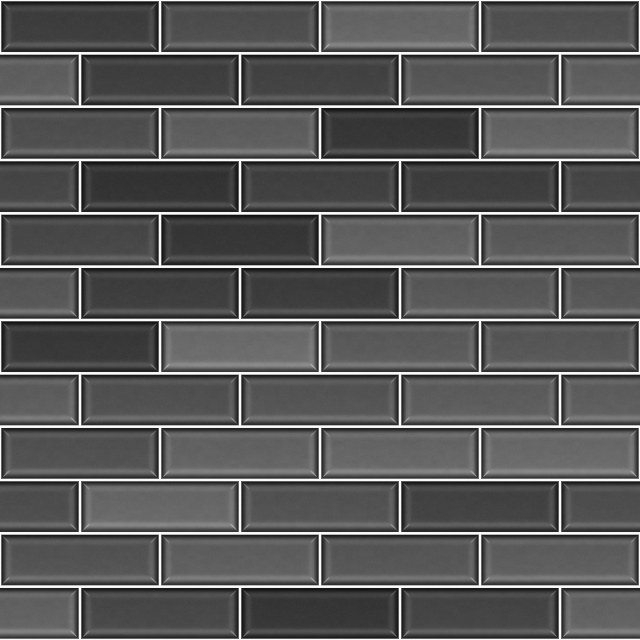
Reproduce this pattern procedurally as a three.js fragment shader.

```glsl
// Glossy bevelled grey wall tiles in running bond with thin white grout.
varying vec2 vUv;

float hash(vec2 p) {
  vec3 q = fract(vec3(p.xyx) * 0.1031);
  q += dot(q, q.yzx + 33.33);
  return fract((q.x + q.y) * q.z);
}

float noise(vec2 p) {
  vec2 i = floor(p), f = fract(p);
  f = f * f * (3.0 - 2.0 * f);
  return mix(mix(hash(i), hash(i + vec2(1.0, 0.0)), f.x),
             mix(hash(i + vec2(0.0, 1.0)), hash(i + vec2(1.0, 1.0)), f.x), f.y);
}

// Bell curve of the given width around zero
float bell(float x, float width) {
  return exp(-x * x / (width * width));
}

void main() {
  // Four tiles across, twelve rows; even rows shift by half a tile
  vec2 grid = vUv * vec2(4.0, 12.0);
  float row = floor(grid.y);
  grid.x += 0.5 * (1.0 - mod(row, 2.0));
  vec2 tile = vec2(mod(floor(grid.x), 4.0), row);

  // Position from the tile centre and distances inward from its sides
  vec2 p = (fract(grid) - 0.5) / vec2(4.0, 12.0);
  vec2 inset = vec2(0.125, 1.0 / 24.0) - 0.0021 - abs(p);
  float edge = min(inset.x, inset.y);

  // Which bevel faces this point: 1 on the ends, 0 on top and bottom
  float onEnd = smoothstep(-0.001, 0.001, inset.y - inset.x);
  float onBottom = (1.0 - onEnd) * step(p.y, 0.0);
  float onTop = (1.0 - onEnd) * step(0.0, p.y);

  // Face tone, a little lighter towards the bottom, with faint mottling
  float tone = mix(0.2, 0.43, hash(tile + vec2(7.0, 3.0)));
  float shade = tone * (1.0 - 1.6 * p.y);
  shade *= 0.98 + 0.04 * noise(vUv * vec2(90.0, 140.0));
  shade += 0.012 * (hash(floor(vUv * 512.0)) - 0.5);

  // Bevel: dark rim rising to a soft bright ridge
  float rise = smoothstep(-0.001, 0.0095, edge);
  float rim = 0.22 * onTop + 0.3 * onEnd + 0.4 * onBottom;
  shade *= mix(rim, 1.0, rise);
  float ridge = 0.05 * onTop + 0.06 * onEnd + 0.1 * onBottom;
  shade += ridge * bell(edge - 0.0115, 0.0045);

  // Mitred corners catch the light along their diagonals
  float mitre = bell(inset.x - inset.y, 0.0017);
  mitre *= smoothstep(0.001, 0.005, edge) * (1.0 - smoothstep(0.009, 0.014, edge));
  shade += mitre * mix(0.2, 0.13, step(0.0, p.y));

  // White grout around the tile
  shade = mix(0.98, shade, smoothstep(-0.001, 0.001, edge));
  gl_FragColor = vec4(vec3(shade), 1.0);
}
```
